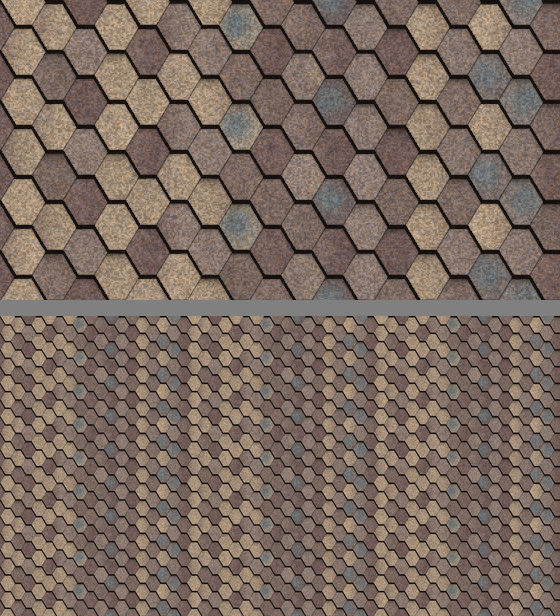
Top: one tile. Bottom: repeated 3 by 3.
Write a Shadertoy shader that draws this texture.

```glsl
const vec2 TILES = vec2(18.0, 6.0);      // columns and rows, both even
const float COLUMN_STEP = 0.6214;        // column spacing in row heights
const float HALF_WIDTH = 0.461;          // centre to side corner
const vec2 SLANT = vec2(0.8567, 0.5158); // normal of the upper right edge

const vec3 PLUM = vec3(0.435, 0.352, 0.335);
const vec3 BROWN = vec3(0.480, 0.407, 0.375);
const vec3 TAUPE = vec3(0.540, 0.470, 0.435);
const vec3 TAN = vec3(0.655, 0.570, 0.480);
const vec3 SLATE = vec3(0.415, 0.440, 0.450);
const vec3 GAP = vec3(0.085, 0.065, 0.055);

float hash(vec2 p) {
    vec3 h = fract(p.xyx * 0.1031);
    h += dot(h, h.yzx + 33.33);
    return fract((h.x + h.y) * h.z);
}

// Value noise that wraps after the given number of cells
float noise(vec2 uv, vec2 cells, float seed) {
    vec2 p = uv * cells;
    vec2 i = floor(p);
    vec2 f = fract(p);
    f = f * f * (3.0 - 2.0 * f);
    vec2 a = mod(i, cells) + seed;
    vec2 b = mod(i + 1.0, cells) + seed;
    return mix(mix(hash(a), hash(vec2(b.x, a.y)), f.x),
               mix(hash(vec2(a.x, b.y)), hash(b), f.x), f.y);
}

float hexDistance(vec2 q) {
    q = abs(q);
    return max(q.y - 0.5, dot(q, SLANT) - HALF_WIDTH * SLANT.x);
}

// Nearest hexagon: xy is the local position, zw the wrapped column and row
vec4 findTile(vec2 p) {
    vec4 tile = vec4(0.0);
    float nearest = 1e3;
    for (int k = 0; k < 2; k++) {
        float odd = float(k);
        vec2 period = vec2(2.0 * COLUMN_STEP, 1.0);
        vec2 r = p - vec2((0.773 + odd) * COLUMN_STEP, 0.5 * odd);
        vec2 id = floor(r / period + 0.5);
        vec2 q = r - id * period;
        float d = hexDistance(q);
        if (d < nearest) {
            nearest = d;
            tile = vec4(q, mod(vec2(2.0 * id.x + odd, id.y), TILES));
        }
    }
    return tile;
}

vec3 pickColour(float pick) {
    if (pick < 0.20) return PLUM;
    if (pick < 0.50) return BROWN;
    if (pick < 0.77) return TAUPE;
    return TAN;
}

// Colour blend within a tile; the blends recur every second row
vec3 tileColour(vec2 q, vec2 id, float mottle) {
    vec2 key = vec2(id.x, mod(id.y, 2.0));
    vec3 main = pickColour(hash(key + 17.3));
    vec3 second = pickColour(hash(key + 51.7));
    float side = hash(key + 83.1) < 0.5 ? -1.0 : 1.0;
    float blend = smoothstep(-0.15, 0.4, q.x * side + (mottle - 0.5) * 0.4);
    vec3 colour = mix(main, second, blend * 0.75 * hash(key + 29.9));
    float slate = step(0.87, hash(key + 66.4));
    float patchMask = 1.0 - smoothstep(0.1, 0.42, length(q + vec2(0.1 * side, 0.0)));
    colour = mix(colour, SLATE, slate * (0.3 + 0.6 * patchMask));
    return colour * (0.97 + 0.06 * hash(id + 5.5));
}

// Dark band of given width, measured inward from an edge
float band(float depth, float width, float blur) {
    return 1.0 - smoothstep(width - blur, width + blur, depth);
}

void mainImage(out vec4 fragColor, in vec2 fragCoord) {
    vec2 uv = fragCoord / iResolution.xy;
    vec4 tile = findTile(uv * TILES * vec2(COLUMN_STEP, 1.0));
    vec2 q = tile.xy;
    vec2 id = tile.zw;
    float blur = max(0.012, TILES.y / iResolution.y * 0.6);

    // Mineral granules
    float fine = noise(uv, vec2(420.0, 224.0), 3.0);
    float coarse = noise(uv, vec2(220.0, 118.0), 11.0);
    float tint = noise(uv, vec2(340.0, 182.0), 23.0);
    float mottle = noise(uv, vec2(54.0, 28.0), 37.0);
    vec3 colour = tileColour(q, id, mottle);
    colour *= 1.0 + (fine - 0.5) * 0.42 + (coarse - 0.5) * 0.16 + (mottle - 0.5) * 0.07;
    colour += (tint - 0.5) * vec3(0.07, 0.0, -0.08);

    // Soft shade below the upper tiles, deeper under raised ones
    float top = 0.5 - q.y;
    float slant = HALF_WIDTH * SLANT.x - dot(q, SLANT);
    float raised = step(0.72, hash(vec2(id.x, mod(id.y, 2.0)) + 41.2));
    float shade = exp(-max(top - 0.06, 0.0) / mix(0.025, 0.075, raised));
    shade = max(shade, 0.8 * exp(-max(slant - 0.04, 0.0) / 0.022));
    colour *= 1.0 - 0.6 * shade;

    // Faint joint around each tile, then the dark ledges with ragged edges
    colour *= 1.0 - 0.4 * band(-hexDistance(q), 0.012, blur);
    float ragged = (coarse - 0.5) * 0.014;
    float wear = 0.016 * (hash(id + 91.6) - 0.5);
    float ledge = max(band(top, 0.078 + wear + ragged, blur),
                      band(slant, 0.052 + wear + ragged, blur));
    colour = mix(colour, GAP * (0.8 + 0.4 * fine), ledge);

    fragColor = vec4(clamp(colour, 0.0, 1.0), 1.0);
}
```
